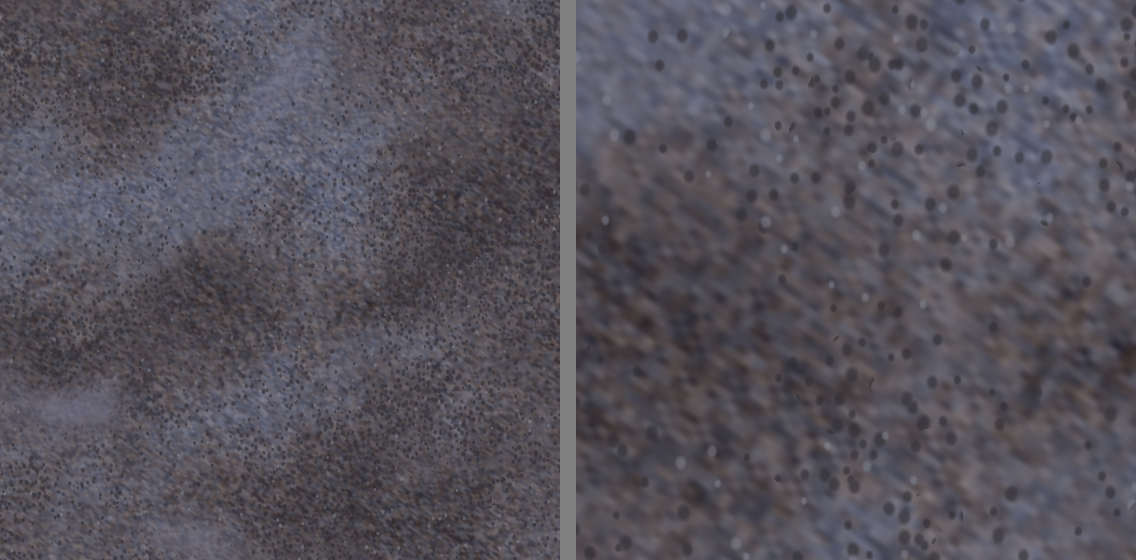
Left, the full canvas; right, a detail of the centre.
This texture is drawn by a three.js fragment shader. Its source:

```glsl
// Weathered slate: cloudy brown and blue-grey stone with fine grain, dark pits and pale flecks.
varying vec2 vUv;

const vec3 DARK_BROWN = vec3(0.272, 0.252, 0.274);
const vec3 WARM_GREY  = vec3(0.350, 0.328, 0.352);
const vec3 BLUE_GREY  = vec3(0.385, 0.388, 0.452);
const vec3 PALE_BLUE  = vec3(0.440, 0.435, 0.515);
const vec3 PIT_COLOR  = vec3(0.185, 0.175, 0.200);
const vec3 FLECK_COLOR = vec3(0.53, 0.54, 0.59);

const float CLOUD_SCALE = 5.0;
const float CLOUD_ANGLE = 0.65;
const float CLOUD_CONTRAST = 1.15;
const float GRAIN_SCALE = 190.0;
const float GRAIN_ANGLE = -0.6;
const float GRAIN_CONTRAST = 0.24;
const float TINT_CONTRAST = 0.07;
const float PIT_CELLS = 105.0;
const float FLECK_CELLS = 62.0;

float hash(vec2 p) {
  vec3 q = fract(vec3(p.xyx) * 0.1031);
  q += dot(q, q.yzx + 33.33);
  return fract((q.x + q.y) * q.z);
}

float valueNoise(vec2 p) {
  vec2 i = floor(p);
  vec2 f = fract(p);
  f = f * f * (3.0 - 2.0 * f);
  float low = mix(hash(i), hash(i + vec2(1.0, 0.0)), f.x);
  float high = mix(hash(i + vec2(0.0, 1.0)), hash(i + 1.0), f.x);
  return mix(low, high, f.y);
}

vec2 rotate(vec2 p, float angle) {
  float c = cos(angle);
  float s = sin(angle);
  return vec2(c * p.x + s * p.y, c * p.y - s * p.x);
}

float fbm(vec2 p) {
  float sum = 0.0;
  float weight = 0.5;
  for (int i = 0; i < 5; i++) {
    sum += weight * valueNoise(p);
    p = rotate(p, 0.5) * 2.03 + 17.3;
    weight *= 0.5;
  }
  return sum / 0.97;
}

// Soft elliptical stain, 1 at its center
float stain(vec2 p, vec2 center, vec2 radius, float angle) {
  vec2 d = rotate(p - center, angle) / radius;
  return exp(-dot(d, d));
}

// Scattered soft dots, one per occupied cell
float dots(vec2 p, float density, float size, float seed) {
  vec2 cell = floor(p);
  float cover = 0.0;
  for (int y = -1; y <= 1; y++) {
    for (int x = -1; x <= 1; x++) {
      vec2 id = cell + vec2(float(x), float(y));
      vec2 jitter = vec2(hash(id + seed), hash(id + seed + 41.7));
      float radius = size * mix(0.55, 1.1, hash(id + seed + 83.1));
      float present = step(hash(id + seed + 127.9), density);
      vec2 d = (p - id - jitter) * vec2(1.0, 0.8);
      cover = max(cover, present * (1.0 - smoothstep(radius * 0.35, radius, length(d))));
    }
  }
  return cover;
}

void main() {
  vec2 uv = vUv;

  // Broad light and dark areas, their borders roughened by noise
  vec2 warp = vec2(fbm(uv * 7.0 + 3.1), fbm(uv * 7.0 + 28.4)) - 0.5;
  vec2 p = uv + 0.16 * warp;
  float areaTone = 0.24 * stain(p, vec2(0.78, 0.93), vec2(0.36, 0.17), 0.2)
    + 0.22 * stain(p, vec2(0.45, 0.73), vec2(0.22, 0.06), 0.9)
    + 0.20 * stain(p, vec2(0.14, 0.64), vec2(0.16, 0.09), 0.4)
    + 0.22 * stain(p, vec2(0.65, 0.36), vec2(0.22, 0.07), 0.5)
    - 0.40 * stain(p, vec2(0.27, 0.85), vec2(0.20, 0.11), 0.3)
    - 0.22 * stain(p, vec2(0.09, 0.56), vec2(0.10, 0.06), 0.4)
    - 0.16 * stain(p, vec2(0.40, 0.44), vec2(0.28, 0.09), 0.6)
    - 0.17 * stain(p, vec2(0.75, 0.08), vec2(0.45, 0.17), 0.1);
  float haze = stain(p, vec2(0.10, 0.27), vec2(0.14, 0.045), 0.0)
    + 0.8 * stain(p, vec2(0.34, 0.04), vec2(0.08, 0.045), -0.2)
    + 0.7 * stain(p, vec2(0.50, 0.83), vec2(0.10, 0.035), 0.8);
  haze = clamp(haze, 0.0, 1.0);

  // Diagonal clouds choose between brown and blue
  vec2 cloudPos = rotate(p, CLOUD_ANGLE) * vec2(0.65, 1.2) * CLOUD_SCALE;
  float tone = 0.47 + CLOUD_CONTRAST * (fbm(cloudPos + 9.2) - 0.5) + areaTone;
  vec3 color = mix(DARK_BROWN, WARM_GREY, smoothstep(0.08, 0.56, tone));
  float blueness = smoothstep(0.42, 0.80, tone);
  color = mix(color, BLUE_GREY, blueness);
  color = mix(color, PALE_BLUE, 0.75 * haze);

  // Fine slanted grain with a slight warm and cool shift
  vec2 grainPos = rotate(uv, GRAIN_ANGLE) * vec2(0.75, 1.15) * GRAIN_SCALE;
  float grain = 0.6 * valueNoise(grainPos) + 0.4 * valueNoise(grainPos * 0.53 + 61.0) - 0.5;
  float tint = valueNoise(grainPos * 0.7 + 140.0) - 0.5;
  float roughness = mix(0.65, 1.15, valueNoise(uv * 11.0 + 5.0)) * (1.0 - 0.6 * haze);
  color += roughness * (GRAIN_CONTRAST * grain + TINT_CONTRAST * tint * vec3(-0.6, 0.0, 0.7));

  // Pits gather on the brown stone, flecks lie everywhere
  float pitArea = smoothstep(0.35, 0.7, fbm(uv * 8.0 + 51.0)) * (1.0 - 0.8 * blueness);
  float pits = dots(uv * PIT_CELLS, 0.06 + 0.6 * pitArea, 0.52, 7.0);
  color = mix(color, PIT_COLOR, 0.62 * pits * (1.0 - haze));
  float flecks = dots(uv * FLECK_CELLS, 0.07 + 0.07 * blueness, 0.27, 211.0);
  color = mix(color, FLECK_COLOR, 0.5 * flecks);

  gl_FragColor = vec4(color, 1.0);
}
```
